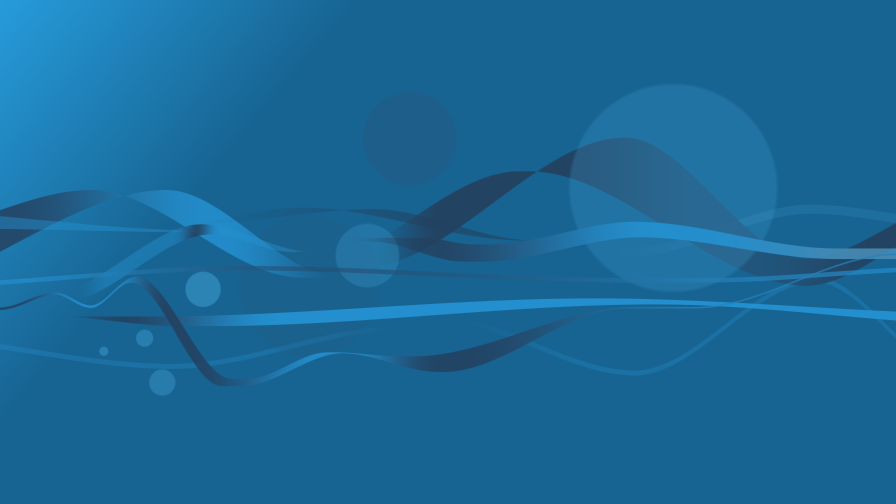
This background is drawn by a Shadertoy shader. Its source:

```glsl
// Blue backdrop with a corner glow, crossed by twisting translucent ribbons and pale discs.
// Each ribbon fills the gap between two curves; a curve is a chain of smooth rises
// and falls, so a ribbon twists where its curves cross. Canvas height is 100 units.

const vec3 NAVY = vec3(.14, .25, .37);
const vec3 AZURE = vec3(.14, .57, .82);
const vec3 STEEL = vec3(.13, .36, .52);
const vec3 PALE = vec3(.24, .62, .82);

// Smooth change of height h between a and b
float rise(float x, float a, float b, float h) {
    return h * smoothstep(a, b, x);
}

// Antialiased coverage of the strip between heights a and b
float ribbon(float y, float a, float b) {
    float da = y - a, db = y - b;
    float wa = max(fwidth(da), 1e-4), wb = max(fwidth(db), 1e-4);
    float insideA = clamp(.5 + da / wa, 0., 1.);
    float insideB = clamp(.5 + db / wb, 0., 1.);
    return abs(insideA - insideB);
}

float strand(float y, float center, float halfWidth) {
    return ribbon(y, center - halfWidth, center + halfWidth);
}

void mainImage(out vec4 fragColor, in vec2 fragCoord) {
    vec2 p = 100. * fragCoord / iResolution.y;
    float x = p.x, y = p.y, top, low, tone;

    // Diagonal glow from the upper left corner
    float glow = clamp(1. - (x + .85 * (100. - y)) / 72., 0., 1.);
    vec3 color = mix(vec3(.09, .39, .57), vec3(.15, .61, .86), glow);

    // Faint background strands
    float arc = 37. - rise(x, 86., 126., 11.) + rise(x, 126., 162., 18.5) - rise(x, 162., 188., 17.);
    color = mix(color, AZURE, .3 * smoothstep(88., 120., x) * strand(y, arc, .5));
    float crest = 50. + rise(x, 125., 161., 8.5) - rise(x, 161., 190., 3.);
    color = mix(color, PALE, .2 * smoothstep(120., 150., x) * strand(y, crest, .9));
    float sag = 33. - rise(x, -20., 34., 5.7) + rise(x, 34., 80., 7.6);
    color = mix(color, AZURE, .3 * smoothstep(80., 60., x) * strand(y, sag, .5));

    // Tall dark wave
    top = 47. + rise(x, 72., 124., 25.7) - rise(x, 124., 160., 24.) + rise(x, 160., 190., 11.);
    low = 47. + rise(x, 60., 103., 19.) - rise(x, 105., 160., 22.7) + rise(x, 160., 190., 12.);
    tone = smoothstep(112., 140., x) - smoothstep(150., 175., x);
    color = mix(color, mix(NAVY, STEEL, .7 * tone), .92 * smoothstep(74., 88., x) * ribbon(y, top, low));

    // Discs: center, radius, strength (negative ones are dark)
    vec4 discs[8] = vec4[8](
        vec4(133.6, 62.7, 20.6, .27), vec4(81.3, 72.5, 9.3, -.6),
        vec4(61.3, 43.3, 14., -.3), vec4(72.9, 49.3, 6.3, .3),
        vec4(40.3, 42.6, 3.5, .55), vec4(32.2, 24.1, 2.6, .42),
        vec4(28.7, 32.9, 1.7, .45), vec4(20.6, 30.3, .9, .5));
    for (int i = 0; i < 8; i++) {
        vec4 d = discs[i];
        float soft = .015 * d.z + 70. / iResolution.y;
        float cover = smoothstep(soft, -soft, length(p - d.xy) - d.z);
        color = mix(color, d.w > 0. ? PALE : STEEL, abs(d.w) * cover);
    }

    // Arching ribbon on the left and the narrow band beneath it
    top = 53.6 + rise(x, -20., 18., 8.7) - rise(x, 18., 60., 17.4);
    low = 42. + rise(x, -25., 33., 20.3) - rise(x, 33., 67., 17.);
    tone = smoothstep(0., 42., x);
    color = mix(color, mix(NAVY, AZURE, tone), .85 * smoothstep(68., 44., x) * ribbon(y, top, low));
    top = 58.5 - rise(x, -25., 40., 4.2);
    low = 54.6 - rise(x, -5., 40., .7);
    color = mix(color, AZURE, .45 * smoothstep(44., 30., x) * ribbon(y, top, low));

    // Dim twisted ribbon across the middle
    top = 55.5 + rise(x, 34., 60., 3.3) - rise(x, 60., 104., 6.5);
    low = 55.5 + rise(x, 38., 74., 3.) - rise(x, 74., 106., 6.2);
    color = mix(color, NAVY, .6 * smoothstep(36., 90., x) * ribbon(y, top, low));

    // Hooked ribbon
    top = 42. + rise(x, 10., 40., 13.5) - rise(x, 40., 62., 5.5);
    low = 40. + rise(x, 12., 42., 13.5) - rise(x, 42., 58., 3.5);
    tone = smoothstep(5., 0., abs(x - 39.));
    color = mix(color, mix(AZURE, NAVY, tone), (.45 + .4 * tone) * smoothstep(15., 22., x)
        * smoothstep(68., 55., x) * ribbon(y, top, low));

    // Long thin strand
    float thread = 43.2 + rise(x, -20., 48., 3.6) - rise(x, 48., 125., 2.4) + rise(x, 140., 190., 2.4);
    tone = smoothstep(0., 62., x) - smoothstep(70., 178., x);
    color = mix(color, mix(AZURE, NAVY, .8 * tone), .65 * strand(y, thread, .45));

    // Bright crest running to the right edge
    top = 52.8 - rise(x, 84., 94., 1.3) + rise(x, 97., 126., 4.5) - rise(x, 126., 166., 5.3);
    low = 52. - rise(x, 74., 92., 3.9) + rise(x, 96., 127., 4.8) - rise(x, 127., 166., 4.3);
    vec3 sheen = mix(mix(NAVY, AZURE, smoothstep(82., 132., x)), vec3(.28, .54, .7), smoothstep(140., 172., x));
    color = mix(color, sheen, .92 * smoothstep(68., 90., x) * ribbon(y, top, low));

    // Broad bright sweep
    top = 37.2 + rise(x, 30., 118., 3.6) - rise(x, 118., 200., 3.2);
    low = 37.4 - rise(x, 8., 36., 2.1) + rise(x, 42., 130., 4.3) - rise(x, 130., 200., 4.2);
    color = mix(color, mix(NAVY, AZURE, smoothstep(22., 56., x)), .95 * smoothstep(8., 28., x) * ribbon(y, top, low));

    // Plunging ribbon that winds along the bottom and climbs to the right
    float squiggle = rise(x, 0., 11., 3.) - rise(x, 11., 18., 2.6);
    float climb = rise(x, 138., 178., 10.6);
    top = 39. + squiggle + rise(x, 18., 27., 5.7) - rise(x, 27., 46., 20.3)
        + rise(x, 49., 65., 5.3) - rise(x, 66., 80., .8) + rise(x, 82., 126., 9.8) + climb;
    low = 38.5 + squiggle + rise(x, 18., 26., 5.) - rise(x, 26., 44., 20.5)
        + rise(x, 48., 68., 6.5) - rise(x, 68., 87., 3.7) + rise(x, 88., 124., 12.6) + climb;
    tone = smoothstep(4., 16., x) - smoothstep(22., 33., x) + smoothstep(38., 64., x)
        - smoothstep(68., 87., x) + .8 * smoothstep(92., 140., x);
    color = mix(color, mix(NAVY, AZURE, tone), .85 * ribbon(y, top, low));

    fragColor = vec4(color, 1.);
}
```
